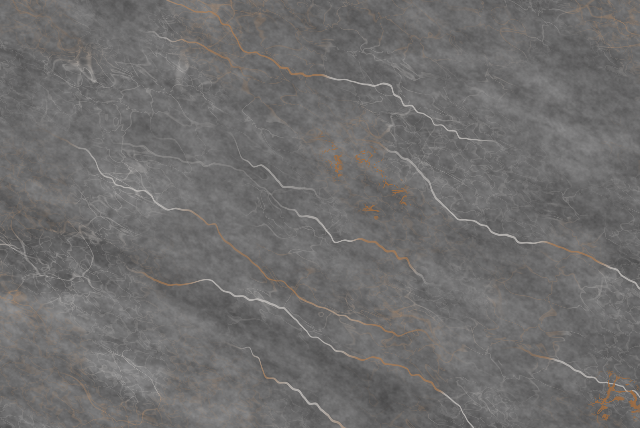
Give the GLSL for this texture, as a WebGL 1 fragment shader.

```glsl
precision highp float;
// Grey marble: clouded, grainy stone crossed by a web of pale hairline cracks,
// a few long white veins and patches of rusty lace. Cracks are borders of
// warped cellular noise, long veins are lines bent by layered sines.
uniform vec2 u_resolution;

const vec3 STONE = vec3(0.413, 0.411, 0.412);
const vec3 PALE = vec3(0.80, 0.785, 0.77);
const vec3 RUST = vec3(0.64, 0.43, 0.25);
const vec2 GRAIN_DIR = vec2(0.891, -0.454);

float hash(vec2 p) {
  vec3 a = fract(p.xyx * 0.1031);
  a += dot(a, a.yzx + 33.33);
  return fract((a.x + a.y) * a.z);
}

vec2 hash2(vec2 p) {
  return vec2(hash(p), hash(p + 57.3));
}

float noise(vec2 p) {
  vec2 i = floor(p), f = fract(p);
  f = f * f * (3.0 - 2.0 * f);
  float low = mix(hash(i), hash(i + vec2(1.0, 0.0)), f.x);
  float high = mix(hash(i + vec2(0.0, 1.0)), hash(i + 1.0), f.x);
  return mix(low, high, f.y);
}

float fbm(vec2 p) {
  float sum = 0.0, amp = 0.5;
  for (int i = 0; i < 5; i++) {
    sum += amp * noise(p);
    p = mat2(1.6, 1.2, -1.2, 1.6) * p + 7.7;
    amp *= 0.5;
  }
  return sum;
}

// Distance to the nearest border between cells
float cellEdge(vec2 p) {
  vec2 cell = floor(p), f = fract(p), nearest = vec2(0.0);
  float best = 8.0, edge = 8.0;
  for (int y = -1; y <= 1; y++)
    for (int x = -1; x <= 1; x++) {
      vec2 o = vec2(float(x), float(y));
      vec2 r = o + hash2(cell + o) - f;
      if (dot(r, r) < best) { best = dot(r, r); nearest = r; }
    }
  for (int y = -1; y <= 1; y++)
    for (int x = -1; x <= 1; x++) {
      vec2 o = vec2(float(x), float(y));
      vec2 r = o + hash2(cell + o) - f, gap = r - nearest;
      if (dot(gap, gap) > 0.0001)
        edge = min(edge, dot(0.5 * (r + nearest), normalize(gap)));
    }
  return edge;
}

float stroke(float d, float width, float pixel) {
  return 1.0 - smoothstep(width, width + pixel, d);
}

// Crack web with cells of size 1 / freq, bent by warp
float cracks(vec2 q, vec2 freq, float warp, float width, float pixel) {
  vec2 g = q * freq;
  g += warp * (vec2(noise(g * 1.7), noise(g * 1.7 + 31.0)) - 0.5);
  g += 0.3 * warp * (vec2(noise(g * 6.0), noise(g * 6.0 + 13.0)) - 0.5);
  return stroke(cellEdge(g) / freq.y, width, pixel);
}

// Long jagged vein near height y, broken along its length
float longVein(vec2 q, float y, float seed, float pixel) {
  float bend = 0.028 * sin(q.x * 5.0 + seed) + 0.014 * sin(q.x * 13.0 + 2.0 * seed);
  bend += 0.035 * (noise(vec2(q.x * 18.0, seed)) - 0.5);
  bend += 0.014 * (noise(vec2(q.x * 60.0, seed)) - 0.5);
  float width = 0.0018 * noise(vec2(q.x * 14.0, seed + 5.0));
  float present = smoothstep(0.32, 0.68, noise(vec2(q.x * 3.5, seed + 9.0)));
  return present * stroke(abs(q.y - y - bend), width, pixel);
}

float band(float x, float centre, float halfWidth) {
  float t = (x - centre) / halfWidth;
  return exp(-t * t);
}

void main() {
  float pixel = 1.0 / u_resolution.y;
  vec2 p = gl_FragCoord.xy / u_resolution.y;
  // q.x runs along the grain of the stone, q.y across it
  vec2 q = vec2(dot(p, GRAIN_DIR), dot(p, vec2(-GRAIN_DIR.y, GRAIN_DIR.x)));
  float drift = fbm(q * vec2(2.5, 5.0) + 3.0);
  float across = q.y + 0.3 * (drift - 0.5);

  // Clouds, streaks and grain
  float mist = 0.8 * band(across, 0.30, 0.11) + 0.7 * band(across, 1.21, 0.09) * smoothstep(0.2, 0.7, q.x);
  float wisps = fbm(q * vec2(9.0, 20.0) + 2.0 * drift);
  float tone = 0.11 * (drift - 0.48) + 0.14 * (wisps - 0.48);
  tone += mist * (0.015 + 0.22 * max(wisps - 0.40, 0.0)) - 0.035 * band(across, 0.47, 0.05);
  tone += 0.13 * (fbm(q * vec2(60.0, 95.0)) - 0.48) + 0.035 * (noise(p * 210.0) - 0.5);
  vec3 color = STONE + tone;

  // Hairline webs, from fine to coarse
  float patchA = smoothstep(0.36, 0.64, fbm(q * 4.0 + 11.0));
  float patchB = smoothstep(0.38, 0.62, fbm(q * 5.0 + 23.0));
  float web = 0.15 * patchA * cracks(q, vec2(24.0, 40.0), 1.0, 0.0003, pixel);
  web += 0.22 * patchB * cracks(q + 4.0, vec2(11.0, 19.0), 0.9, 0.0003, pixel);
  web += 0.34 * patchA * patchB * cracks(q + 8.0, vec2(4.5, 8.0), 0.7, 0.0005, pixel);
  float rustZone = smoothstep(0.52, 0.68, noise(q * vec2(5.0, 8.0) + 41.0));
  color = mix(color, mix(PALE, RUST, 0.7 * rustZone), web);

  // Long white veins, rusty in places
  float veins = 0.0;
  for (int i = 0; i < 7; i++) {
    float n = float(i);
    veins = max(veins, longVein(q, 0.40 + 0.115 * n, 3.7 * n + 1.0, pixel));
  }
  color = mix(color, mix(PALE, RUST, 0.85 * rustZone), 0.72 * veins);

  // Rusty lace in one large and one small patch
  vec2 big = p - vec2(0.86, 0.58), small = p - vec2(1.44, 0.07);
  float along = dot(big, vec2(0.66, -0.75)), side = dot(big, vec2(0.75, 0.66));
  float zone = band(along, 0.0, 0.14) * band(side, 0.0, 0.055) + band(length(small), 0.0, 0.06);
  zone *= smoothstep(0.30, 0.55, noise(p * 22.0 + 5.0));
  float lace = cracks(p, vec2(20.0, 24.0), 1.5, 0.0025 * zone, 1.3 * pixel);
  color = mix(color, RUST, 0.8 * lace * smoothstep(0.12, 0.5, zone));

  gl_FragColor = vec4(clamp(color, 0.0, 1.0), 1.0);
}
```
